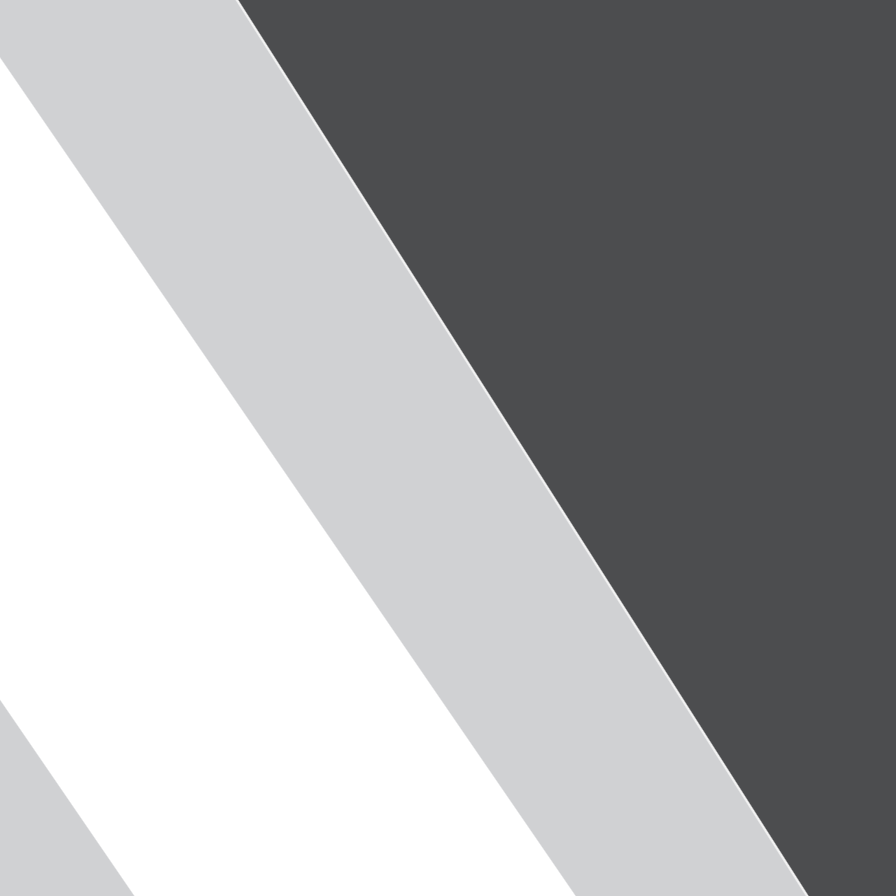
Reproduce this background procedurally as a WebGL 2 fragment shader.

```glsl
#version 300 es
precision highp float;

#define DARK vec3(0.298, 0.302, 0.308)
#define SILVER vec3(0.816, 0.820, 0.828)
#define WHITE vec3(1.0)
#define SEAM vec3(0.95)
#define SEAM_WIDTH 0.0026
// Each edge: x at the canvas bottom, x at the canvas top
#define CORNER_EDGE vec2(0.1500, -0.5350)
#define STRIPE_EDGE vec2(0.6425, -0.0440)
#define PANEL_EDGE vec2(0.9025, 0.2660)

uniform vec2 u_resolution;
out vec4 fragColor;

// Signed distance to a slanted edge, positive on its right
float edgeDistance(vec2 p, vec2 edge) {
    float run = edge.y - edge.x;
    return (p.x - edge.x - run * p.y) / sqrt(1.0 + run * run);
}

// Antialiased coverage of the positive side
float coverage(float distance, float pixel) {
    return clamp(distance / pixel + 0.5, 0.0, 1.0);
}

void main() {
    vec2 p = gl_FragCoord.xy / u_resolution;
    float pixel = 1.3 / min(u_resolution.x, u_resolution.y);

    // Silver corner, white band, silver stripe
    vec3 color = mix(SILVER, WHITE, coverage(edgeDistance(p, CORNER_EDGE), pixel));
    color = mix(color, SILVER, coverage(edgeDistance(p, STRIPE_EDGE), pixel));

    // Dark panel with a thin bright seam along its left side
    float panel = edgeDistance(p, PANEL_EDGE);
    color = mix(color, SEAM, coverage(panel + SEAM_WIDTH, pixel));
    color = mix(color, DARK, coverage(panel, pixel));

    fragColor = vec4(color, 1.0);
}
```
